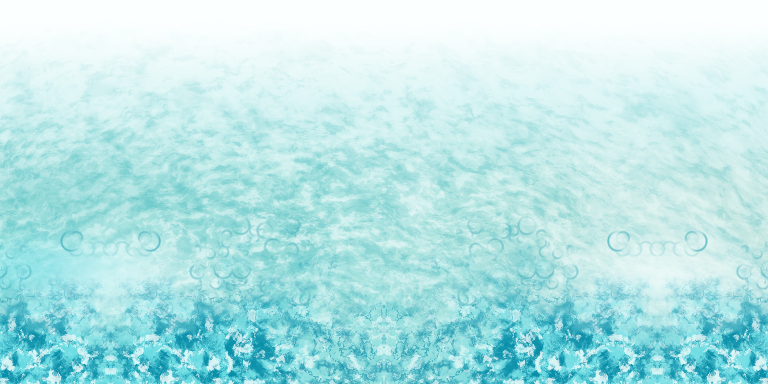
A Shadertoy shader for this background:

```glsl
// Pale aqua water fading to white above, with bubbles and a sparkling blue froth below.
const vec3 WHITE = vec3(0.99, 1.0, 1.0);
const vec3 MIST = vec3(0.83, 0.95, 0.95);
const vec3 AQUA = vec3(0.65, 0.885, 0.87);
const vec3 SAND = vec3(0.79, 0.905, 0.885);
const vec3 TEAL = vec3(0.36, 0.76, 0.77);
const vec3 CYAN = vec3(0.36, 0.86, 0.90);
const vec3 DEEP = vec3(0.0, 0.53, 0.64);
const vec3 FOAM = vec3(0.94, 0.985, 0.98);
const float FOLD_CENTER = 0.356;    // distance of the mirror axes from the middle
const float FROTH_TOP = 0.31;
const int BUBBLES = 48;

float hash(vec2 p) {
    return fract(sin(dot(p, vec2(127.1, 311.7))) * 43758.5453);
}

float noise(vec2 p) {
    vec2 i = floor(p), f = fract(p);
    f = f * f * (3.0 - 2.0 * f);
    return mix(mix(hash(i), hash(i + vec2(1, 0)), f.x),
               mix(hash(i + vec2(0, 1)), hash(i + vec2(1, 1)), f.x), f.y);
}

float fbm(vec2 p) {
    float sum = 0.0, gain = 0.4;
    for (int i = 0; i < 5; i++) {
        sum += gain * noise(p);
        p = mat2(1.6, 1.2, -1.2, 1.6) * p + 7.3;
        gain *= 0.62;
    }
    return sum;
}

// Thin creases where the noise crosses its middle value
float crease(vec2 p, float width) {
    return 1.0 - smoothstep(0.0, width, abs(fbm(p) - 0.48));
}

float blob(vec2 p, vec2 center, vec2 size) {
    vec2 d = (p - center) / size;
    return exp(-dot(d, d));
}

// Bubble rim, darker on the side facing the given angle
float rim(vec2 p, vec2 center, float radius, float angle) {
    vec2 d = p - center;
    float len = length(d);
    float side = dot(d, vec2(cos(angle), sin(angle))) / max(len, 0.0001);
    float line = 1.0 - smoothstep(0.0, 0.005, abs(len - radius));
    return line * mix(0.2, 1.0, smoothstep(-0.4, 0.8, side));
}

float bubbles(vec2 q) {
    float ink = 0.8 * rim(q, vec2(0.103, 0.372), 0.025, -0.5);
    ink = max(ink, 0.6 * rim(q, vec2(0.09, 0.38), 0.016, 2.2));
    for (int i = 0; i < 4; i++) {    // row of small cells between the large rims
        float k = float(i);
        ink = max(ink, 0.25 * rim(q, vec2(0.03 * k, 0.352), 0.018, 1.6 * k));
    }
    for (int i = 0; i < BUBBLES; i++) {
        float k = float(i);
        float a = hash(vec2(k, 1.7)), b = hash(vec2(k, 5.1)), c = hash(vec2(k, 9.4));
        vec2 center = vec2(mix(0.22, 0.52, a), mix(0.2, 0.43, b));
        float radius = mix(0.005, 0.024, c * c);
        ink = max(ink, mix(0.25, 0.6, c) * rim(q, center, radius, 40.0 * b));
    }
    return ink;
}

// Vertical fade with fanned ripples and soft rays
vec3 surface(vec2 uv, vec2 p) {
    float y = uv.y, x = uv.x - 0.5;
    float right = smoothstep(0.4, 0.95, uv.x);
    vec3 color = mix(mix(AQUA, SAND, 0.85 * right), MIST, smoothstep(0.42, 0.77, y));
    color = mix(color, WHITE, smoothstep(0.66, 0.97, y));

    vec2 warp = vec2(fbm(p * 7.0), fbm(p * 7.0 + 19.0)) - 0.48;
    vec2 r = vec2(p.x + 0.3 * y, y + 0.7 * x * x) + 0.06 * warp;
    float depth = 1.0 - smoothstep(0.42, 0.98, y);
    float strength = depth * mix(1.0, 0.65, right);
    float swell = fbm(r * vec2(10.0, 15.0));
    float ripple = fbm(r * vec2(34.0, 60.0) + 3.0);
    color = mix(color, TEAL, strength * 0.40 * smoothstep(0.46, 0.72, swell));
    color = mix(color, TEAL, strength * 0.55 * smoothstep(0.47, 0.72, ripple));
    color = mix(color, FOAM, strength * 0.30 * crease(r * vec2(11.0, 17.0) + 31.0, 0.04));
    color = mix(color, FOAM, strength * 0.60 * (1.0 - smoothstep(0.27, 0.48, ripple)));
    color = mix(color, TEAL, 0.30 * blob(uv, vec2(0.08, 0.49), vec2(0.2, 0.09)));

    float ray = noise(vec2(x * 22.0 / (1.7 - y) + 5.0 + 3.0 * warp.x, y * 2.0));
    return mix(color, FOAM, 0.30 * depth * smoothstep(0.5, 0.95, ray));
}

void mainImage(out vec4 fragColor, in vec2 fragCoord) {
    vec2 uv = fragCoord / iResolution.xy;
    float aspect = iResolution.x / iResolution.y;
    vec2 p = vec2(uv.x * aspect, uv.y);
    float fold = abs(abs(uv.x - 0.5) - FOLD_CENTER);
    vec2 q = vec2(fold * aspect, uv.y);
    vec3 color = surface(uv, p);

    // Pale glow around the mirror axes, cyan tint at the left
    float glow = blob(vec2(fold, uv.y), vec2(0.0, 0.275), vec2(0.12, 0.10));
    color = mix(color, FOAM, 0.82 * glow);
    color = mix(color, CYAN, 0.45 * blob(uv, vec2(0.03, 0.30), vec2(0.12, 0.08)));

    // Froth: bright cyan, dark swirling grains and white sparkles
    vec2 swirl = vec2(fbm(q * 16.0), fbm(q * 16.0 + 40.0)) - 0.48;
    vec2 f = q + 0.04 * swirl;
    float middle = smoothstep(0.16, 0.30, fold);
    float top = FROTH_TOP + 0.3 * swirl.x - 0.06 * blob(vec2(fold, 0.0), vec2(0.0), vec2(0.07));
    float froth = 1.0 - smoothstep(top - 0.24, top + 0.04, uv.y);
    float clump = blob(vec2(fold, uv.y), vec2(0.14, 0.17), vec2(0.07, 0.11));
    float grain = fbm(f * 44.0);
    float dark = smoothstep(0.38, 0.68, grain + 0.10 * clump - 0.25 * (uv.y - 0.08));
    float spark = smoothstep(0.47, 0.66, fbm(f * 58.0 + 11.0) - 0.03 * clump);
    color = mix(color, mix(CYAN, AQUA, 0.7 * middle), 0.75 * froth);
    color = mix(color, DEEP, froth * dark * mix(0.9, 0.6, middle));
    color = mix(color, DEEP, 0.5 * max(froth, clump) * crease(f * 20.0 + 5.0, 0.035));
    color = mix(color, FOAM, froth * spark * mix(0.85, 0.65, middle));
    color = mix(color, FOAM, 0.45 * froth * glow);

    color = mix(color, mix(TEAL, DEEP, 0.45), 0.8 * bubbles(q));
    fragColor = vec4(clamp(color, 0.0, 1.0), 1.0);
}
```
